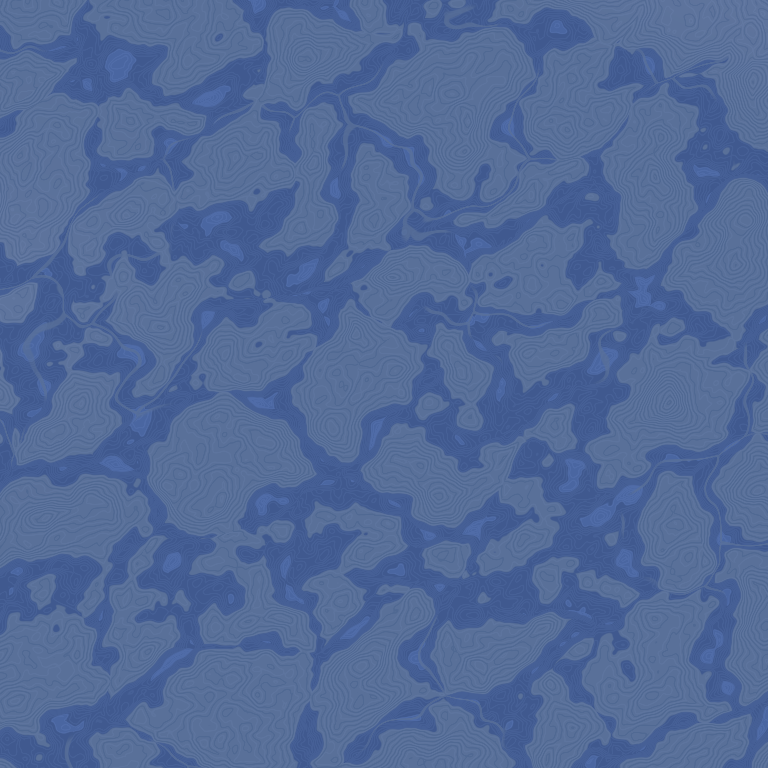
Write a three.js fragment shader that draws this texture.

```glsl
// Blue relief map: branching dark valleys, faint contour lines, pools and thin streams.
varying vec2 vUv;

vec2 hash2(vec2 cell) {
  vec2 k = vec2(dot(cell, vec2(127.1, 311.7)), dot(cell, vec2(269.5, 183.3)));
  return fract(sin(k) * 43758.55);
}

// Layered, rotated and bent sines, roughly -0.9 to 0.9
float waves(vec2 p) {
  float sum = 0.0;
  float amp = 0.5;
  for (int i = 0; i < 5; i++) {
    p = mat2(0.8, 0.6, -0.6, 0.8) * p * 1.5 + 1.7;
    sum += amp * sin(p.x + 1.2 * sin(p.y * 0.7)) * sin(p.y + 1.2 * sin(p.x * 0.6));
    amp *= 0.6;
  }
  return sum;
}

// Cellular noise: gap between the two nearest points, zero on cell borders
float cellGap(vec2 p) {
  vec2 base = floor(p);
  float nearest = 8.0;
  float second = 8.0;
  for (int y = -1; y <= 1; y++) {
    for (int x = -1; x <= 1; x++) {
      vec2 cell = base + vec2(float(x), float(y));
      float d = distance(p, cell + hash2(cell));
      second = min(second, max(nearest, d));
      nearest = min(nearest, d);
    }
  }
  return second - nearest;
}

// Map space: features lean from lower left to upper right
vec2 toMap(vec2 uv) {
  return mat2(0.86, -0.5, 0.5, 0.86) * uv * vec2(5.8, 7.2) + 13.0;
}

// x: terrain height, y: bare gap to the valley axis
vec2 terrain(vec2 uv) {
  vec2 p = toMap(uv);
  vec2 bend = vec2(waves(p * 1.6), waves(p * 1.6 + 31.0));
  float gap = cellGap(p + 0.4 * bend);
  float plateau = 0.5 * smoothstep(1.31, 1.45, uv.x * 0.5 + uv.y);
  return vec2(gap + 0.33 * waves(p * 4.5) + plateau, gap);
}

// Contour lines of even width, given height and its slope
float contour(float height, float slope, float count, float halfWidth) {
  float d = abs(fract(height * count) - 0.5) / (count * slope);
  return 1.0 - smoothstep(halfWidth * 0.4, halfWidth * 1.6, d);
}

void main() {
  vec3 upland = vec3(0.35, 0.44, 0.60);
  vec3 valley = vec3(0.25, 0.35, 0.56);
  vec3 pool = vec3(0.29, 0.40, 0.63);

  // Height and slope by finite differences
  float e = 0.0008;
  vec2 here = terrain(vUv);
  float h = here.x;
  float dx = terrain(vUv + vec2(e, 0.0)).x - h;
  float dy = terrain(vUv + vec2(0.0, e)).x - h;
  float slope = max(length(vec2(dx, dy)) / e, 2.5);

  // Upland with sparse dark and pale contours, hazier at two borders
  vec3 high = upland;
  high = mix(high, vec3(0.29, 0.39, 0.56), 0.6 * contour(h, slope, 10.0, 0.0008));
  high = mix(high, vec3(0.39, 0.48, 0.65), 0.4 * contour(h + 0.05, slope, 10.0, 0.0008));
  float haze = smoothstep(1.3, 1.5, vUv.x * 0.5 + vUv.y);
  haze += exp(-40.0 * dot(vUv - vec2(0.0, 0.62), vUv - vec2(0.0, 0.62)));
  high += haze * vec3(0.02, 0.015, 0.015);

  // Valley floor and its pools, both with dense contours
  float poolMask = 1.0 - smoothstep(-0.0012, 0.0012, (h + 0.1) / slope);
  vec3 low = mix(valley, pool, poolMask);
  low += vec3(0.025, 0.025, 0.03) * contour(h, slope, 24.0, 0.0008);

  // Pale streams on parts of the valley axis
  float axis = here.y / 9.0;
  float stream = 1.0 - smoothstep(0.0015, 0.003, axis);
  stream *= smoothstep(0.1, 0.2, waves(toMap(vUv) * 0.9 + 7.0));
  low = mix(low, upland, 0.75 * stream);

  float highMask = smoothstep(-0.0012, 0.0012, (h - 0.17) / slope);
  gl_FragColor = vec4(mix(low, high, highMask), 1.0);
}
```
